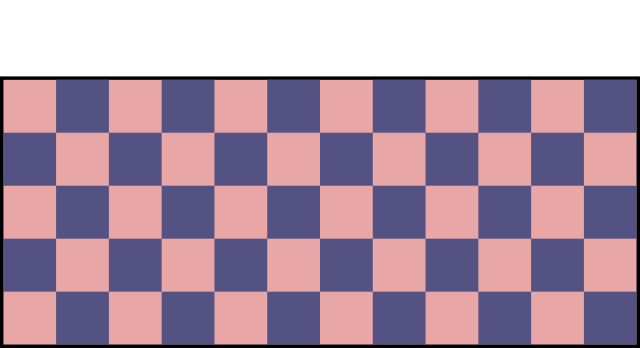
This pattern is drawn by a WebGL 2 fragment shader. Its source:

```glsl
#version 300 es
precision highp float;
// A framed checkerboard of 12 by 5 squares in pink and indigo, below a blank
// white band. Space is measured in squares; the checks come from the product
// of two signed triangle waves, so every edge is smoothed by one pixel.

uniform vec2 u_resolution;
out vec4 fragColor;

// Share of a pixel covered by the side where the distance is negative.
float coverage(float distanceToEdge, float pixel) {
    return clamp(0.5 - distanceToEdge / pixel, 0.0, 1.0);
}

// 1 on squares whose column and row sum is even, 0 on the others.
float checker(vec2 p, vec2 pixel) {
    vec2 wave = abs(mod(p - 0.5, 2.0) - 1.0) - 0.5;
    vec2 side = clamp(2.0 * wave / pixel, -1.0, 1.0);
    return 0.5 + 0.5 * side.x * side.y;
}

void main() {
    const vec3 pink = vec3(0.91, 0.65, 0.65);
    const vec3 indigo = vec3(0.33, 0.32, 0.51);
    const float frameWidth = 0.063;

    // Canvas size in squares, with the board's lower left corner at zero.
    vec2 canvas = vec2(12.126, 6.568);
    vec2 pixel = canvas / u_resolution;
    vec2 p = gl_FragCoord.xy * pixel - frameWidth;

    // White band, then the black frame, then the board inside it.
    vec3 color = vec3(1.0 - coverage(p.y - 5.0 - frameWidth, pixel.y));
    vec2 halfBoard = vec2(6.0, 2.5);
    vec2 edge = abs(p - halfBoard) - halfBoard;
    float board = coverage(edge.x, pixel.x) * coverage(edge.y, pixel.y);
    color = mix(color, mix(indigo, pink, checker(p, pixel)), board);

    fragColor = vec4(color, 1.0);
}
```
